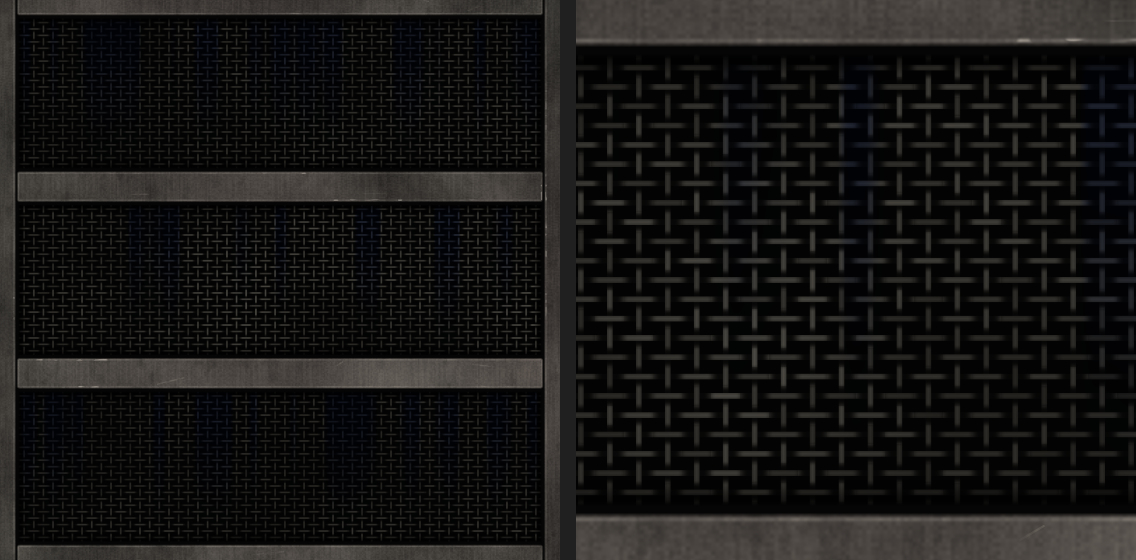
Left: the whole. Right: its middle third, enlarged.
Write a Shadertoy shader that draws this texture.

```glsl
float hash(vec2 p) {
    return fract(sin(dot(p, vec2(127.1, 311.7))) * 43758.545);
}

float noise(vec2 p) {
    vec2 i = floor(p), f = fract(p);
    f = f * f * (3.0 - 2.0 * f);
    return mix(mix(hash(i), hash(i + vec2(1, 0)), f.x),
               mix(hash(i + vec2(0, 1)), hash(i + vec2(1, 1)), f.x), f.y);
}

float fbm(vec2 p) {
    float sum = 0.0, amp = 0.5;
    for (int i = 0; i < 5; i++) {
        sum += amp * noise(p);
        p = p * 2.03 + 17.3;
        amp *= 0.5;
    }
    return sum;
}

float roundedBox(vec2 p, vec2 halfSize, float radius) {
    vec2 q = abs(p) - halfSize + radius;
    return length(max(q, 0.0)) + min(max(q.x, q.y), 0.0) - radius;
}

// Plain weave: each wire rises over one crossing and dips under the next
vec3 wireMesh(vec2 uv, float px) {
    vec2 grid = uv * vec2(58.0, 87.0);
    vec2 id = floor(grid);
    vec2 d = abs(fract(grid) - 0.5) / vec2(58.0, 87.0);
    vec2 cover = 1.0 - smoothstep(0.0017 - px * 0.5, 0.0017 + px * 0.5, d);
    float rise = 0.5 + 0.5 * cos(3.14159 * (grid.y - 0.5 + id.x));
    float run = 0.5 - 0.5 * cos(3.14159 * (grid.x - 0.5 + id.y));
    vec2 lit = smoothstep(0.1, 0.75, vec2(rise, run)) * (1.0 - 0.3 * min(d / 0.0017, 1.5));
    float vertical = cover.x * (0.1 + lit.x);
    float horizontal = cover.y * (0.1 + lit.y);
    float wire = rise > run ? mix(horizontal, 0.1 + lit.x, cover.x)
                            : mix(vertical, 0.1 + lit.y, cover.y);
    float wear = 0.45 + 0.9 * fbm(uv * 5.0 + 3.0);
    wear *= 0.8 + 0.4 * hash(id);
    wear *= 0.88 + 0.3 * exp(-pow((uv.y - 0.49) / 0.16, 2.0));
    return vec3(0.01) + vec3(0.172, 0.166, 0.15) * wire * wear;
}

// Dark blue stains running down from the top of each panel
float drips(vec2 uv) {
    float row = floor(uv.y * 3.0);
    float fall = 1.0 - fract(uv.y * 3.0);
    float reach = noise(vec2(uv.x * 42.0, row * 7.0 + 2.0));
    float streak = smoothstep(0.5, 0.8, reach);
    return streak * (1.0 - smoothstep(0.2, 0.35 + reach * 0.6, fall));
}

// Brushed steel with grime, fine grain and scratches
vec3 steel(vec2 uv, float px) {
    float grime = fbm(uv * vec2(7.0, 9.0) + 5.0);
    float brushed = noise(uv * vec2(380.0, 24.0));
    float grain = noise(uv * 400.0);
    float tone = 0.15 + 0.2 * grime + 0.04 * (brushed - 0.5) + 0.05 * (grain - 0.5);
    vec2 sheen = (uv - vec2(0.57, 0.333)) / vec2(0.38, 0.06);
    tone += 0.08 * exp(-dot(sheen, sheen));
    tone *= 1.0 - 0.12 * smoothstep(0.55, 0.75, fbm(uv * vec2(60.0, 40.0)));
    for (int i = 0; i < 14; i++) {
        float k = float(i);
        vec2 start = vec2(hash(vec2(k, 1.0)), floor(hash(vec2(k, 2.0)) * 4.0) / 3.0);
        start.y += (hash(vec2(k, 3.0)) - 0.5) * 0.045;
        float angle = (hash(vec2(k, 4.0)) - 0.3) * 1.1;
        vec2 dir = vec2(cos(angle), sin(angle));
        vec2 q = uv - start;
        float along = clamp(dot(q, dir), 0.0, 0.01 + 0.04 * hash(vec2(k, 5.0)));
        float gap = length(q - dir * along);
        tone += 0.09 * (1.0 - smoothstep(0.0003, 0.0004 + px, gap)) * noise(uv * 150.0);
    }
    vec3 tint = mix(vec3(1.03, 0.99, 0.92), vec3(1.06, 0.97, 0.92), noise(uv * 4.0));
    return tone * tint;
}

// Rounded edge: pale worn line inside, dark rim outside
vec3 bevel(vec3 metal, float dist, vec2 uv) {
    float worn = noise(uv * 45.0);
    float chips = smoothstep(0.72, 0.9, noise(uv * vec2(70.0, 160.0))) * smoothstep(0.5, 0.8, noise(uv * 11.0));
    float edge = exp(-pow((dist + 0.0036) / 0.0013, 2.0));
    metal += vec3(1.0, 0.97, 0.92) * edge * (0.04 + 0.08 * worn + 0.25 * chips);
    return metal * (1.0 - 0.65 * smoothstep(-0.0028, 0.0, dist));
}

void mainImage(out vec4 fragColor, in vec2 fragCoord) {
    vec2 uv = fragCoord / iResolution.xy;
    float px = 1.0 / iResolution.y;

    // Crossbars repeat three times; side rails straddle the canvas edges
    vec2 p = vec2(uv.x - 0.5, (fract(uv.y * 3.0 + 0.5) - 0.5) / 3.0);
    float bar = roundedBox(p, vec2(0.4702, 0.0277), 0.005);
    float rail = 0.4715 - abs(p.x);

    // Recessed mesh with stains and a shadowed border
    vec3 color = wireMesh(uv, px);
    color = mix(color, color * vec3(0.5, 0.58, 0.8) + vec3(0.0, 0.003, 0.016), drips(uv));
    float inset = min(bar, rail);
    color *= 0.35 + 0.65 * smoothstep(0.004, 0.022, inset);
    color = mix(vec3(0.018), color, smoothstep(0.004, 0.0075, inset));

    // Frame
    vec3 metal = steel(uv, px);
    color = mix(color, bevel(metal, bar, uv), 1.0 - smoothstep(-px * 0.5, px * 0.5, bar));
    color = mix(color, bevel(metal * 0.9, rail, uv), 1.0 - smoothstep(-px * 0.5, px * 0.5, rail));
    fragColor = vec4(color, 1.0);
}
```
